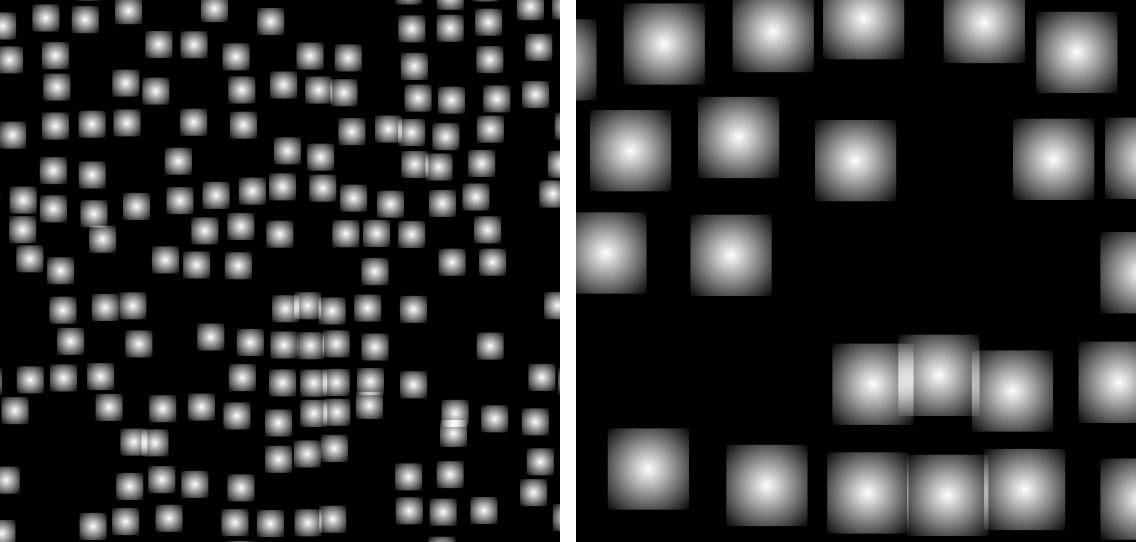
Left, the full canvas; right, a detail of the centre.
Reproduce this pattern procedurally as a Shadertoy shader.

```glsl
const float CELL_SIZE = 0.067;    // grid spacing, in canvas heights
const float HALF_SIDE = 0.025;    // half the side of a square
const float GLOW_RADIUS = 0.0365; // distance at which the glow reaches black
const float FILL_RATIO = 0.70;    // share of cells that hold a square
const float DRIFT = 0.85;         // smooth bending of the grid, in cells
const float JITTER = 0.26;        // independent offset, in cells

// Integer hash: three random values in 0..1 per lattice point
vec3 hash3(ivec2 p, uint seed) {
    uvec3 v = uvec3(uint(p.x + 4096), uint(p.y + 4096), seed);
    v = v * 1664525u + 1013904223u;
    v.x += v.y * v.z; v.y += v.z * v.x; v.z += v.x * v.y;
    v ^= v >> 16u;
    v.x += v.y * v.z; v.y += v.z * v.x; v.z += v.x * v.y;
    return vec3(v >> 8u) / 16777216.0;
}

// Smooth two-channel value noise
vec2 noise2(vec2 p, uint seed) {
    ivec2 i = ivec2(floor(p));
    vec2 f = fract(p);
    f = f * f * (3.0 - 2.0 * f);
    vec2 low = mix(hash3(i, seed).xy, hash3(i + ivec2(1, 0), seed).xy, f.x);
    vec2 high = mix(hash3(i + ivec2(0, 1), seed).xy, hash3(i + ivec2(1, 1), seed).xy, f.x);
    return mix(low, high, f.y);
}

// Radial glow cut off by a sharp square
float glowSquare(vec2 d, float halfSide, float radius, float pixel) {
    float edge = halfSide - max(abs(d.x), abs(d.y));
    float mask = clamp(0.5 + edge / pixel, 0.0, 1.0);
    return mask * max(0.0, 1.0 - length(d) / radius);
}

// Centre of the square in a cell, in cell units
vec2 squareCentre(ivec2 cell, vec2 random) {
    vec2 drift = noise2(vec2(cell) * 0.4 + 0.2, 7u) - 0.5;
    return vec2(cell) + 0.5 + DRIFT * drift + JITTER * (random - 0.5);
}

void mainImage(out vec4 fragColor, in vec2 fragCoord) {
    float pixel = 1.0 / iResolution.y;
    vec2 uv = fragCoord * pixel;
    ivec2 home = ivec2(floor(uv / CELL_SIZE));

    // Overlapping squares add their light
    float light = 0.0;
    for (int y = -1; y <= 1; y++) {
        for (int x = -1; x <= 1; x++) {
            ivec2 cell = home + ivec2(x, y);
            vec3 random = hash3(cell, 3u);
            if (random.z < FILL_RATIO) {
                vec2 d = uv - squareCentre(cell, random.xy) * CELL_SIZE;
                light += glowSquare(d, HALF_SIDE, GLOW_RADIUS, pixel);
            }
        }
    }
    fragColor = vec4(vec3(min(light, 1.0)), 1.0);
}
```
